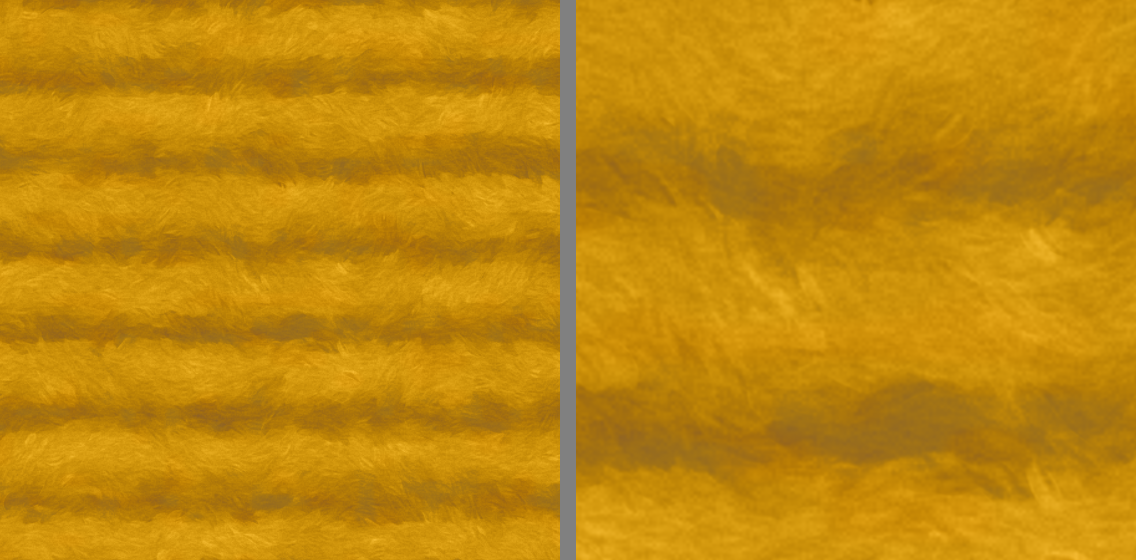
Left, the full canvas; right, a detail of the centre.
This texture is drawn by a WebGL 1 fragment shader. Its source:

```glsl
precision highp float;
// Golden woolly fabric: soft horizontal ridges built from curved, hairy brush strokes.
uniform vec2 u_resolution;

float hash(vec2 p) {
  vec3 q = fract(vec3(p.xyx) * 0.1031);
  q += dot(q, q.yzx + 33.33);
  return fract((q.x + q.y) * q.z);
}

float noise(vec2 p) {
  vec2 i = floor(p), f = fract(p);
  f = f * f * (3.0 - 2.0 * f);
  return mix(mix(hash(i), hash(i + vec2(1.0, 0.0)), f.x),
             mix(hash(i + vec2(0.0, 1.0)), hash(i + 1.0), f.x), f.y);
}

// Brightness of the ridges: a ragged rise above each narrow furrow, a soft fall into the next.
float ridgeTone(vec2 p) {
  float broad = noise(p * vec2(9.0, 14.0)) - 0.5;
  float ragged = noise(p * vec2(34.0, 42.0) + 7.0) - 0.5;
  float phase = fract((p.y - 0.103) / 0.1513 + 0.1 * broad + 0.2 * ragged);
  float ridge = smoothstep(-0.08, 0.5, phase) * (1.0 - smoothstep(0.7, 1.02, phase));
  float patches = noise(p * vec2(15.0, 26.0) + 31.0) - 0.5;
  return 0.3 + 0.56 * ridge + 0.2 * patches;
}

// Paints one layer of overlapping strokes, the upper ones hanging over the lower.
float paintStrokes(float tone, vec2 p, float size, float opacity) {
  vec2 cell = floor(p / size);
  for (int y = -1; y <= 1; y++) {
    for (int x = -1; x <= 1; x++) {
      vec2 id = cell + vec2(float(x), float(y));
      vec2 key = id + floor(3.0 / size);
      float seed = hash(key);
      float gloss = hash(key + 63.1);
      vec2 jitter = vec2(hash(key + 17.3), hash(key + 41.7)) - 0.5;
      vec2 center = (id + 0.5 + 0.5 * jitter) * size;

      // Stroke frame: follows a smooth flow, tilted and bent at random
      float angle = 2.4 * (noise(center * 10.0 + 50.0) - 0.5) + 1.1 * (seed - 0.5);
      float c = cos(angle), s = sin(angle);
      vec2 d = (p - center) / size;
      vec2 local = vec2(c * d.x + s * d.y, c * d.y - s * d.x);
      local.y += 0.6 * (hash(key + 8.9) - 0.5) * local.x * local.x;

      // Hairs run along the stroke and fray its outline
      float hairs = noise(local * size * vec2(45.0, 235.0) + seed * 97.0);
      float reach = length(local / vec2(1.08, 0.54)) + 0.3 * hairs;
      float mask = 1.0 - smoothstep(0.72, 0.98, reach);
      float paint = ridgeTone(mix(p, center, 0.75)) + 0.14 * (gloss - 0.5);
      paint += (hairs - 0.48) * mix(0.24, 0.7, pow(gloss, 8.0));
      tone = mix(tone, paint, mask * opacity);
    }
  }
  return tone;
}

// Ramp from brown through amber to pale gold
vec3 goldRamp(float t) {
  return vec3(0.54 + 0.33 * t,
              0.37 + 0.2 * t + 0.07 * t * t,
              0.025 + 0.4 * (t - 0.6) * (t - 0.6));
}

void main() {
  vec2 p = gl_FragCoord.xy / u_resolution.y;

  // Strokes from coarse to fine
  float tone = ridgeTone(p);
  tone = paintStrokes(tone, p, 0.056, 0.9);
  tone = paintStrokes(tone, p, 0.036, 0.75);
  tone = paintStrokes(tone, p, 0.023, 0.65);

  // Fine fibre grain
  tone += 0.12 * (noise(p * vec2(130.0, 330.0)) - 0.5);
  tone += 0.13 * (noise(p * 450.0 + 19.0) - 0.5);
  vec3 color = goldRamp(clamp(tone, 0.0, 1.25));

  // Dull grey-brown and faint warm patches
  float dull = smoothstep(0.6, 0.85, noise(p * vec2(26.0, 38.0) + 83.0));
  color = mix(color, vec3(0.58, 0.45, 0.16), 0.35 * dull * (1.0 - smoothstep(0.3, 0.8, tone)));
  float warm = smoothstep(0.6, 0.9, noise(p * vec2(16.0, 28.0) + 140.0));
  color += vec3(0.008, -0.008, -0.008) * warm;

  gl_FragColor = vec4(color, 1.0);
}
```
